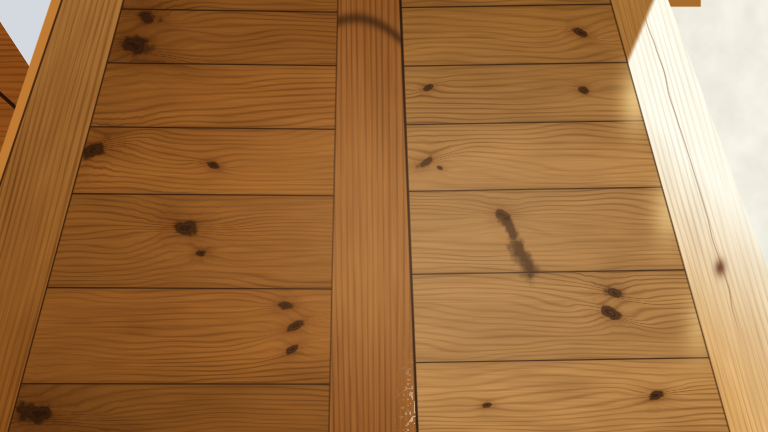
Give the GLSL for this texture, as a WebGL 2 fragment shader.

```glsl
#version 300 es
precision highp float;
// Sunlit pine panelling: two columns of planks between three slanted rails.
// Warped sine rings make the grain, looped ellipses the knots, soft masks the seams and sun.
// Space is 16 by 9 units; t is the distance down from the top.
uniform vec2 u_resolution;
out vec4 outColor;

const float LEFT_SEAMS[6] = float[](.22, 1.34, 2.67, 4.06, 6.01, 8.);
const float RIGHT_SEAMS[6] = float[](.12, 1.34, 2.56, 3.95, 5.68, 7.52);
// Knots: centre and half length
const vec3 LEFT_KNOTS[10] = vec3[](
  vec3(3.08, 8.62, .3), vec3(2.85, 8.04, .4), vec3(1.98, 5.92, .36), vec3(4.46, 5.56, .16),
  vec3(3.83, 4.25, .36), vec3(4.19, 3.73, .15), vec3(5.94, 2.64, .2), vec3(6.15, 2.21, .2),
  vec3(6.1, 1.73, .17), vec3(.73, .38, .5));
const vec3 RIGHT_KNOTS[10] = vec3[](
  vec3(8.85, 5.6, .23), vec3(9.17, 5.5, .1), vec3(12.1, 8.31, .18), vec3(10.48, 4.52, .22),
  vec3(12.83, 2.87, .24), vec3(12.73, 2.48, .24), vec3(13.65, .77, .2), vec3(12.15, 7.12, .14),
  vec3(8.92, 7.17, .13), vec3(10.15, .56, .13));
const vec3 DARK = vec3(.14, .07, .03);
float px; // one pixel in canvas units

float hash(vec2 p) {
  p = fract(p * vec2(.1031, .1137));
  p += dot(p, p.yx + 33.33);
  return fract((p.x + p.y) * p.x * 7.3);
}

float noise(vec2 p) {
  vec2 i = floor(p), f = fract(p);
  f = f * f * (3. - 2. * f);
  return mix(mix(hash(i), hash(i + vec2(1, 0)), f.x),
             mix(hash(i + vec2(0, 1)), hash(i + 1.), f.x), f.y);
}

float fbm(vec2 p) {
  return .55 * noise(p) + .3 * noise(p * 2.1 + 7.) + .15 * noise(p * 4.3 + 19.);
}

// Wood tint; q.x runs along the fibres, q.y across them
vec3 grain(vec2 q, float wave, float seed) {
  vec2 s = q + seed * vec2(7.3, 3.1);
  float w = q.y + wave * fbm(s * vec2(.3 * wave, .9));
  float ring = pow(.5 + .5 * sin(w * 52. + 2. * noise(s * vec2(wave, 4))), 3.);
  float strength = .05 + .22 * noise(s * vec2(.4, 1.5) + 31.);
  float fibre = noise(s * vec2(1.5, 40)) - .5;
  float g = 1.04 - strength * ring + .12 * fibre + .22 * (fbm(s * vec2(.6, 2)) - .5);
  return pow(vec3(g), vec3(.8, 1, 1.3));
}

float line(float d, float w) { return 1. - smoothstep(w - px, w + px, abs(d)); }
float side(float d) { return smoothstep(-px, px, d); }
float blot(vec2 d, vec2 k) { return exp(-dot(d * d, k)); }

// Planks with seams and knots on one side of the middle rail
vec3 planks(vec2 p, float t, bool right) {
  float id = right ? 20. : 3., seam = 0., warp = 0., knot = 0., halo = 0.;
  float tilt = right ? .017 * (p.x - 10.7) : -.015 * (p.x - 4.7) * (1. - t / 9.);
  for (int i = 0; i < 6; i++) {
    float d = t + tilt - (right ? RIGHT_SEAMS[i] : LEFT_SEAMS[i]);
    id += step(0., d);
    seam = max(seam, max(line(d, .014), .2 * exp(-abs(d) * 14.)));
  }
  for (int i = 0; i < 10; i++) {
    vec3 k = right ? RIGHT_KNOTS[i] : LEFT_KNOTS[i];
    vec2 d = p - k.xy;
    d.y += .35 * d.x * sin(k.x * 9.);
    float r = length(d * vec2(1, 1.75)) / k.z + .9 * (fbm(p * 5.) - .5);
    warp += clamp(d.y / k.z * 3., -1., 1.) * k.z * .7 * exp(-r * r * .12);
    knot = max(knot, (1. - smoothstep(.4, 1., r)) * (.8 + .12 * sin(r * 13.)));
    halo = max(halo, exp(-r * r * .4));
  }
  float down = smoothstep(0., 4.5, t);
  vec3 c = right ? mix(vec3(.53, .34, .14), vec3(.68, .48, .26), down)
    : mix(vec3(.48, .28, .1), vec3(.57, .34, .13), down - .8 * smoothstep(5., 9., t));
  if (!right) c *= .9 + .12 * smoothstep(1., 6., p.x);
  c *= (.95 + .1 * hash(vec2(id, 4.7))) * grain(p + vec2(0, warp), .75, id);
  c *= mix(vec3(1), vec3(.72, .6, .48), halo * .6);
  c = mix(c, DARK, knot);
  if (right) { // resin streak, wider at its foot
    float h = clamp((4.4 - p.y) / 1.05, 0., 1.);
    float d = abs(p.x - 10.55 - .5 * h) + .3 * (fbm(p * 5.) - .5) + abs(p.y - 4.4 + 1.05 * h);
    c = mix(c, DARK, .75 - .75 * smoothstep(.04, .18 + .2 * h * h, d));
  }
  return mix(c, DARK, seam * .9);
}

void main() {
  vec2 p = gl_FragCoord.xy / u_resolution * vec2(16, 9);
  float t = 9. - p.y;
  px = 9. / u_resolution.y;
  // Signed offsets from the rail edges
  float leftOut = p.x - 1.29 + .335 * t, leftIn = p.x - 2.58 + .268 * t;
  float midL = p.x - 7.04 + .021 * t, midR = p.x - 8.34 - .0394 * t;
  float rightIn = p.x - 12.71 - .277 * t, rightOut = p.x - 13.92 - .37 * t;
  vec3 c = planks(p, t, p.x > 7.7);

  // Sun spilling past the right rail
  float glow = 0.;
  for (float i = 0.; i < 3.; i++)
    glow += (.95 - .17 * i) * blot(p - vec2(13.25 + .66 * i, 6.95 - 2.35 * i), vec2(9, 2.2));
  c = mix(c, vec3(1, .86, .58), min(glow, 1.) * .8);

  // Middle rail with a dark arc above and pale wear at its foot
  vec3 mid = mix(vec3(.52, .3, .12), vec3(.61, .37, .16), smoothstep(0., 4., t) - .6 * smoothstep(6., 9., t));
  mid *= grain(vec2(t, (midL + midR) * .5), .25, 41.);
  float arc = p.y - 8.62 + .5 * (p.x - 7.4) * (p.x - 7.4);
  mid = mix(mid, DARK, .6 * exp(-arc * arc * 70.));
  mid = mix(mid, vec3(.85, .75, .65), smoothstep(.66, .78, noise(p * 22.)) * blot(vec2(midR, t - 8.8), vec2(16, 1)));
  c = mix(c, mid, side(midL) * side(-midR));
  c = mix(c, DARK, max(.6 * line(midL, .014), line(midR, .025)));
  // Broad pale sheen
  c = mix(c, vec3(.78, .63, .47), .3 * blot(p - vec2(9.5, 4), vec2(.05, .07)));

  // Left rail, its lit border and the pane beyond
  vec3 rail = mix(vec3(.6, .4, .19), vec3(.5, .29, .1), t / 9.) * grain(vec2(t, leftIn), .3, 57.);
  c = mix(c, rail, side(-leftIn));
  vec3 beyond = vec3(.52, .28, .09) * grain(vec2(p.x, t), .5, 63.);
  beyond = mix(beyond, DARK, line(t - 1.95 - .9 * p.x, .05));
  beyond = mix(beyond, vec3(.83, .85, .88), side(.45 + 1.53 * p.x - t));
  beyond = mix(beyond, vec3(.75, .48, .2), side(leftOut + .22));
  c = mix(c, beyond, side(-leftOut));
  c = mix(c, DARK, .8 * max(line(leftIn, .014), line(leftOut, .02)));

  // Right rail, bleached toward the top
  float light = clamp(.97 - .95 * smoothstep(1.5, 9., t) + .35 * rightIn / (rightIn - rightOut), 0., 1.);
  vec3 sunny = mix(vec3(.84, .63, .36), vec3(1, .98, .91), light);
  sunny *= mix(vec3(1), grain(vec2(t, rightIn), .3, 71.), .8 - .5 * light);
  float crack = rightIn - .62 - .02 * t - .07 * noise(vec2(t * 2., 5));
  sunny = mix(sunny, vec3(.45, .27, .12), .45 * line(crack, .012) * (1. - smoothstep(6., 7.6, t)));
  sunny = mix(sunny, vec3(.36, .17, .1), .8 * blot(p - vec2(15, 3.42), vec2(90, 35)));
  vec3 shaded = vec3(.62, .42, .2) * grain(vec2(t, rightIn), .3, 77.);
  sunny = mix(shaded, sunny, smoothstep(-.07, .07, p.x - 13.62 + .42 * t));
  c = mix(c, sunny, side(rightIn));
  c = mix(c, DARK, .65 * line(rightIn, .014));

  // Bright floor outside, a wooden foot at the top
  vec3 ground = vec3(.95, .94, .89) + .07 * (fbm(p * 2.5) - .5);
  ground = mix(ground, vec3(.66, .42, .18), side(.14 - t) * side(14.6 - p.x));
  c = mix(c, ground, side(rightOut));
  outColor = vec4(clamp(c, 0., 1.), 1);
}
```
